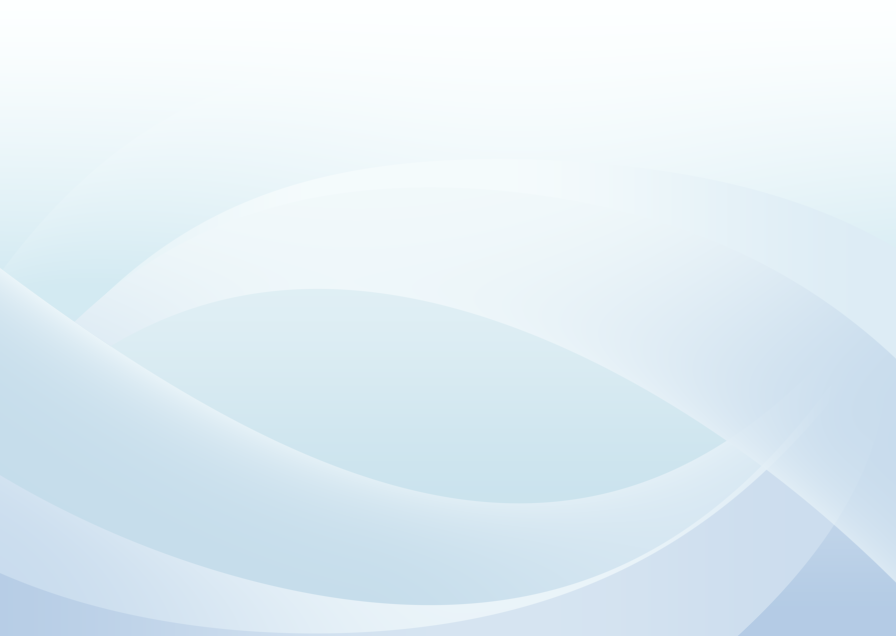
Write a Shadertoy shader that draws this background.

```glsl
// Pale blue backdrop of overlapping translucent waves under a white sky.
// Each wave edge is a quartic through five evenly spaced heights; the regions
// between edges get soft gradients, and some edges shed a fading glow.
#define WHITE vec3(0.992, 1.0, 1.0)
#define SKY_LOW vec3(0.85, 0.928, 0.955)
#define MIST_LIGHT vec3(0.945, 0.975, 0.982)
#define MIST_BLUE vec3(0.785, 0.862, 0.928)
#define GLOW_COLOR vec3(0.945, 0.975, 0.985)
#define DEEP_BLUE vec3(0.705, 0.797, 0.897)
#define GLOW_WIDTH 0.06

// Height of the quartic through heights h at x = 0, 1/4, 1/2, 3/4 and last at x = 1.
float waveHeight(float x, vec4 h, float last) {
    float t = 4.0 * x;
    vec4 d1 = vec4(h.yzw, last) - h;
    vec3 d2 = d1.yzw - d1.xyz;
    vec2 d3 = d2.yz - d2.xy;
    float d4 = d3.y - d3.x;
    return h.x + t * (d1.x + (t - 1.0) / 2.0 * (d2.x
         + (t - 2.0) / 3.0 * (d3.x + (t - 3.0) / 4.0 * d4)));
}

// Approximate signed distance in canvas heights, positive below the wave.
float wave(vec2 p, vec4 h, float last) {
    float aspect = iResolution.x / iResolution.y;
    float y = waveHeight(p.x, h, last);
    float slope = (waveHeight(p.x + 0.002, h, last) - y) / (0.002 * aspect);
    return (p.y - y) / sqrt(1.0 + slope * slope);
}

float cover(float dist) {
    float soft = 0.8 / iResolution.y;
    return smoothstep(-soft, soft, dist);
}

float glow(float dist) {
    return exp(-max(dist, 0.0) / GLOW_WIDTH);
}

// White top fading to blue, brighter around the middle.
vec3 skyColor(vec2 p) {
    float center = exp(-pow((p.x - 0.58) / 0.3, 2.0));
    float depth = pow(clamp(p.y / 0.39, 0.0, 1.15), 1.4);
    return mix(WHITE, SKY_LOW, depth * (1.0 - 0.4 * center));
}

void mainImage(out vec4 fragColor, in vec2 fragCoord) {
    // Position as canvas fractions, y measured downward from the top.
    vec2 p = fragCoord / iResolution.xy;
    p.y = 1.0 - p.y;

    // Wave edges
    float veil   = wave(p, vec4(0.430, 0.143, 0.075, 0.070), 0.100);
    float crest  = wave(p, vec4(0.668, 0.333, 0.252, 0.271), 0.390);
    float fold   = wave(p, vec4(0.641, 0.352, 0.295, 0.355), 0.564);
    float arch   = wave(p, vec4(0.687, 0.471, 0.482, 0.637), 0.916);
    float bowl   = wave(p, vec4(0.421, 0.652, 0.782, 0.740), 0.427);
    float ribbon = wave(p, vec4(0.747, 0.901, 0.951, 0.846), 0.447);
    float hem    = wave(p, vec4(0.901, 0.989, 0.980, 0.853), 0.489);
    float sideX = 0.99 - 0.893 * pow(p.y - 0.568, 2.0);
    float side = (p.x - sideX) * 1.15;

    // Upper layers: sky, bright band and mist
    vec3 upper = skyColor(p);
    float veilFade = 1.0 - smoothstep(0.12, 0.42, p.x);
    upper = mix(upper, WHITE, 0.13 * cover(veil) * glow(veil) * veilFade);

    vec3 band = mix(vec3(0.958, 0.983, 0.988), vec3(0.865, 0.925, 0.960),
                    smoothstep(0.55, 1.0, p.x));
    band = mix(vec3(0.890, 0.946, 0.966), band, smoothstep(0.06, 0.36, p.x));
    upper = mix(upper, band, cover(crest));

    float shade = p.y + pow(p.x - 0.4, 2.0);
    vec3 mist = mix(MIST_LIGHT, MIST_BLUE, smoothstep(0.3, 1.0, shade));
    upper = mix(upper, mist, cover(fold));
    float archGlow = glow(-arch) * smoothstep(0.1, 0.4, p.x);
    upper = mix(upper, GLOW_COLOR, 0.55 * archGlow * cover(fold));

    // Faint continuation of the lower waves through the mist
    float fade = (1.0 - smoothstep(0.84, 0.95, p.x)) * smoothstep(0.6, 0.8, p.x);
    upper = mix(upper, GLOW_COLOR, 0.18 * fade * cover(ribbon) * cover(-hem));
    upper = mix(upper, GLOW_COLOR, 0.08 * fade * cover(bowl));
    upper = mix(upper, DEEP_BLUE, 0.10 * cover(side) * smoothstep(0.6, 0.75, p.y));

    // Lower layers: lens, basin, ribbon and corners
    vec3 lower = mix(vec3(0.878, 0.937, 0.958), vec3(0.792, 0.888, 0.930),
                     smoothstep(0.42, 0.83, p.y));

    vec3 basin = mix(vec3(0.772, 0.864, 0.920), vec3(0.832, 0.900, 0.946),
                     smoothstep(0.4, 0.8, p.x));
    float bowlGlow = mix(0.85, 0.5, smoothstep(0.0, 0.75, p.x));
    basin = mix(basin, GLOW_COLOR, bowlGlow * glow(bowl));
    lower = mix(lower, basin, cover(bowl));

    vec3 sash = mix(vec3(0.785, 0.860, 0.930), vec3(0.910, 0.950, 0.973),
                    smoothstep(0.0, 0.52, p.x));
    sash = mix(sash, vec3(0.865, 0.920, 0.958), smoothstep(0.65, 0.88, p.x));
    sash = mix(sash, GLOW_COLOR, 0.25 * glow(ribbon));
    lower = mix(lower, sash, cover(ribbon));

    vec3 floorColor = mix(vec3(0.715, 0.803, 0.900), vec3(0.838, 0.894, 0.945),
                          smoothstep(-0.05, 0.5, p.x));
    floorColor = mix(floorColor, vec3(0.800, 0.866, 0.932), smoothstep(0.6, 0.92, p.x));
    lower = mix(lower, floorColor, cover(hem));
    vec3 corner = mix(vec3(0.755, 0.833, 0.915), DEEP_BLUE, smoothstep(0.8, 0.97, p.y));
    lower = mix(lower, corner, cover(side));

    // The arch parts the layers; on the left the bowl takes over.
    float leftBowl = cover(bowl) * step(p.x, 0.5);
    float belowArch = cover(arch) * step(0.05, p.x);
    fragColor = vec4(mix(upper, lower, max(belowArch, leftBowl)), 1.0);
}
```
